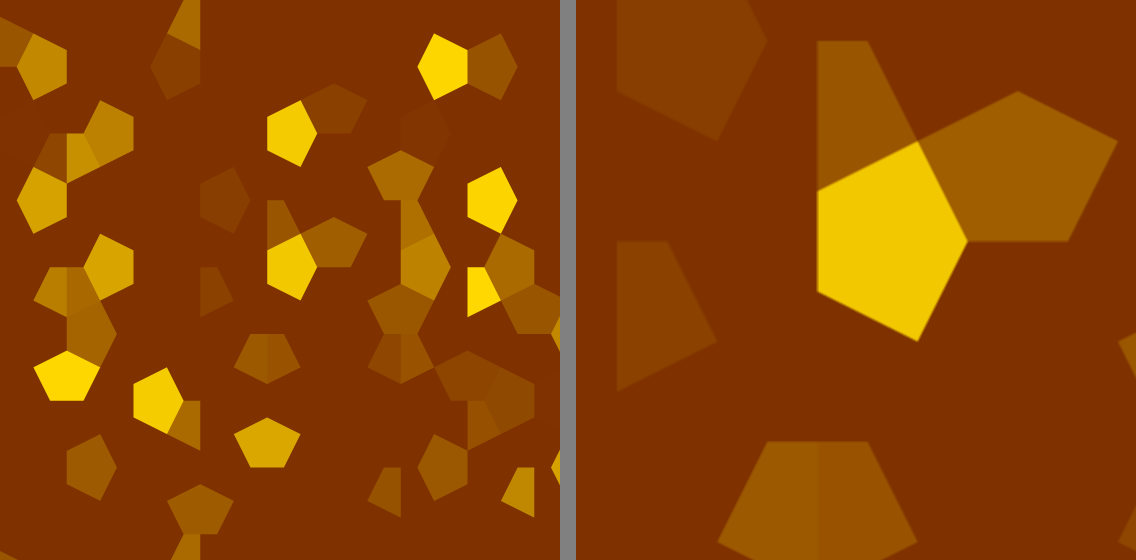
Left, the full canvas; right, a detail of the centre.
This pattern is drawn by a three.js fragment shader. Its source:

```glsl
// Cairo pentagon tiling: brown ground with scattered tiles glowing from amber to yellow.
#define CELLS 8.385                     // tiling cells across the canvas
#define LIT_SHARE 0.29                  // part of the tiles that glow
#define SEED 7.0                        // shifts the random choice of tiles
#define SOFTNESS 0.0018                 // edge smoothing width in canvas units
#define BROWN vec3(0.498, 0.196, 0.0)
#define YELLOW vec3(1.0, 0.85, 0.0)

varying vec2 vUv;

float hash(vec2 p) {
  vec3 h = fract(p.xyx * 0.1031);
  h += dot(h, h.yzx + 33.33);
  return fract((h.x + h.y) * h.z);
}

// Id of the pentagon at p: twice the midpoint of the cell side it straddles.
vec2 pentagonId(vec2 p) {
  vec2 cell = floor(p + 0.5);
  vec2 local = p - cell;
  bool turned = mod(cell.x + cell.y, 2.0) > 0.5;
  if (turned) local = local.yx;
  bool isCap = abs(local.y) > 0.25 + 0.5 * abs(local.x);
  vec2 side = isCap ? vec2(0.0, local.y < 0.0 ? -1.0 : 1.0)
                    : vec2(local.x < 0.0 ? -1.0 : 1.0, 0.0);
  return 2.0 * cell + (turned ? side.yx : side);
}

// Brightness of the tile at p, 0 for unlit tiles.
float tileGlow(vec2 p) {
  vec2 id = pentagonId(p);

  // Flat-topped pentagons are cut into two independent halves.
  bool isSplit = mod(id.x, 2.0) < 0.5 && abs(mod(id.x + id.y, 4.0) - 3.0) < 0.5;
  float rightHalf = isSplit ? step(0.5 * id.x, p.x) : 0.0;

  // Distant blocks share a hash with shifted phase, which keeps the lit share even.
  vec2 block = floor(id / 8.0);
  float pick = hash(id - 8.0 * block + SEED + rightHalf * vec2(17.0, 31.0));
  pick = fract(pick + dot(block, vec2(0.25, 0.5)));

  // Many dim tiles, fewer mid tones, a second group near full yellow.
  float level = pick / LIT_SHARE;
  return level > 1.0 ? 0.0 : 0.7 * level + 0.3 * smoothstep(0.5, 0.85, level);
}

void main() {
  // Average a 4 by 4 grid of samples for smooth edges; rows run downwards.
  float glow = 0.0;
  for (int i = 0; i < 4; i++) {
    for (int j = 0; j < 4; j++) {
      vec2 jitter = (vec2(float(i), float(j)) - 1.5) * 0.25 * SOFTNESS;
      vec2 uv = vUv + jitter;
      glow += tileGlow(vec2(uv.x, 1.0 - uv.y) * CELLS);
    }
  }
  gl_FragColor = vec4(mix(BROWN, YELLOW, glow / 16.0), 1.0);
}
```
